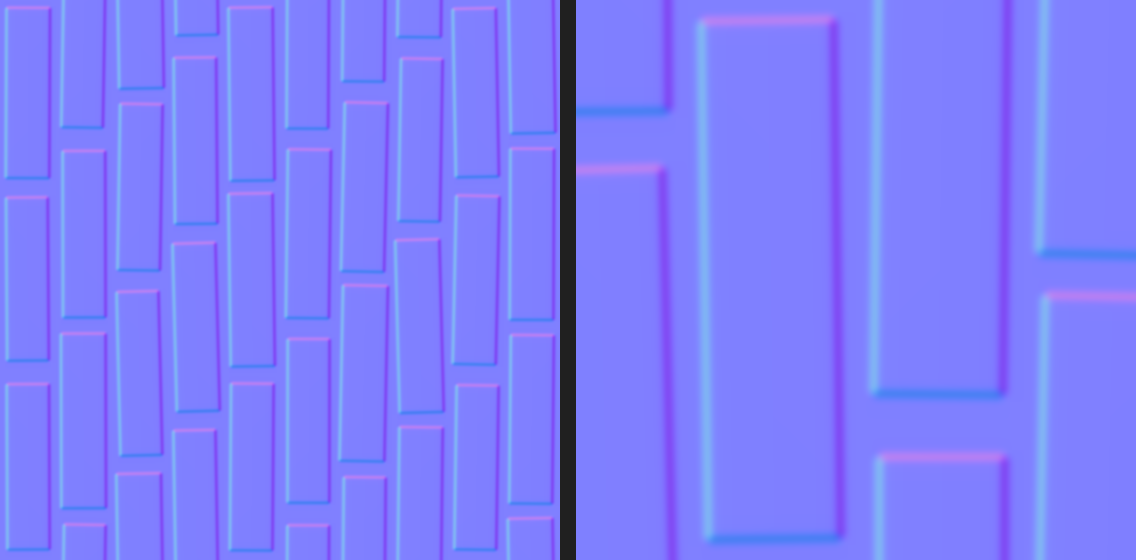
Left: the whole. Right: its middle third, enlarged.
Give the GLSL for this texture map, as a WebGL 2 fragment shader.

```glsl
#version 300 es
precision highp float;
// Normal map of upright bricks: 10 columns of 3, each column a quarter brick higher.
// Every brick is a slightly scaled, shifted and turned box; the slope of its
// soft rim is encoded as a normal, vertical in red and horizontal in green.

uniform vec2 u_resolution;
out vec4 fragColor;

float hash(vec2 p) {
    return fract(sin(dot(p, vec2(127.1, 311.7))) * 43758.5453);
}

// Steepness of the rim at signed distance d: a narrow bell with a faint inner tail
vec2 rimSlope(vec2 d) {
    vec2 bell = exp(-d * d / (0.0037 * 0.0037));
    vec2 inside = 1.0 - smoothstep(-0.002, 0.002, d);
    return bell + 0.12 * inside * exp(min(d, 0.0) / 0.008);
}

void main() {
    vec2 uv = gl_FragCoord.xy / u_resolution;

    // Staggered grid, with rows wrapping from top to bottom
    vec2 count = vec2(10.0, 3.0);
    vec2 grid = uv * count;
    float column = floor(grid.x);
    grid.y -= 0.25 * column;
    vec2 id = vec2(column, mod(floor(grid.y), count.y));
    vec2 p = (fract(grid) - 0.5) / count;

    // Variation of each brick
    float angle = (hash(id + 3.7) - 0.5) * 0.056;
    float halfWidth = mix(0.0372, 0.0403, hash(id + 11.3));
    vec2 shift = vec2(hash(id + 19.1), hash(id + 27.9)) - 0.5;
    p -= shift * vec2(0.002, 0.004);

    // Turn into the frame of the brick
    float c = cos(angle), s = sin(angle);
    mat2 turn = mat2(c, -s, s, c);
    vec2 q = turn * p;
    vec2 d = abs(q) - halfWidth * vec2(1.0, 3.9);

    // Outward slope; each rim fades out past the ends of the other one
    vec2 cover = 1.0 - smoothstep(-0.005, 0.004, d);
    vec2 slope = 0.41 * sign(q) * rimSlope(d) * cover.yx;
    slope = transpose(turn) * slope;

    // Encode the normal
    vec3 normal = normalize(vec3(slope.y, -slope.x, 1.0));
    fragColor = vec4(0.5 + 0.5 * normal, 1.0);
}
```
